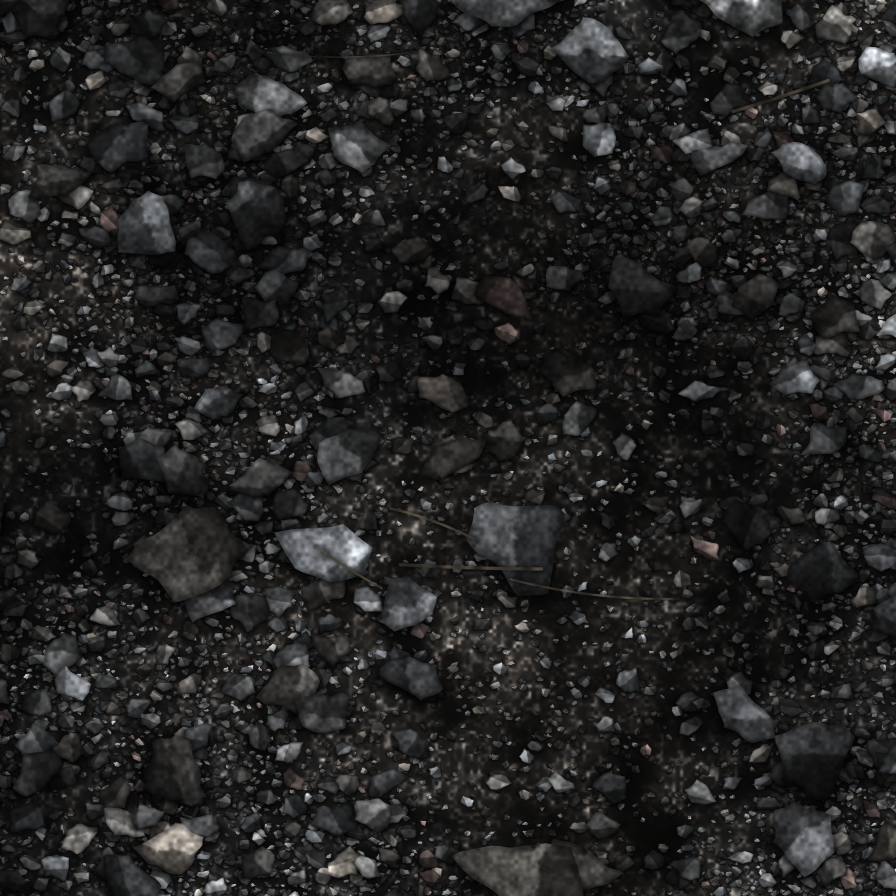
Write a WebGL 2 fragment shader that draws this texture.

```glsl
#version 300 es
precision highp float;
// Dark gritty soil strewn with angular, broken stones of many sizes and a few twigs.

uniform vec2 u_resolution;
out vec4 fragColor;

const float TAU = 6.2831853;
const int STONE_LAYERS = 6;
const int STONE_SIDES = 6;
const int TWIGS = 6;

vec3 hash3(vec2 p) {
    vec3 q = fract(p.xyx * vec3(0.1031, 0.1030, 0.0973));
    q += dot(q, q.yxz + 33.33);
    return fract((q.xxy + q.yzz) * q.zyx);
}

float valueNoise(vec2 p) {
    vec2 cell = floor(p), f = fract(p);
    f = f * f * (3.0 - 2.0 * f);
    float low = mix(hash3(cell).x, hash3(cell + vec2(1, 0)).x, f.x);
    float high = mix(hash3(cell + vec2(0, 1)).x, hash3(cell + vec2(1, 1)).x, f.x);
    return mix(low, high, f.y);
}

float fbm(vec2 p) {
    float sum = 0.0, weight = 0.53;
    for (int i = 0; i < 4; i++) {
        sum += weight * valueNoise(p);
        p = mat2(1.6, 1.2, -1.2, 1.6) * p + 7.3;
        weight *= 0.5;
    }
    return sum;
}

vec2 rotate(vec2 p, float angle) {
    float c = cos(angle), s = sin(angle);
    return vec2(c * p.x - s * p.y, s * p.x + c * p.y);
}

// Convex polygon cut by half planes at uneven angles.
float stoneDistance(vec2 p, float radius, vec2 id) {
    float d = -1e3;
    for (int k = 0; k < STONE_SIDES; k++) {
        vec3 rnd = hash3(id + float(k) * 5.7);
        float angle = (float(k) + 0.8 * rnd.x) * TAU / float(STONE_SIDES);
        d = max(d, dot(p, vec2(cos(angle), sin(angle))) - radius * mix(0.6, 1.0, rnd.y));
    }
    return d;
}

vec3 soilColor(vec2 uv) {
    float clumps = fbm(uv * 24.0);
    float grit = valueNoise(uv * 125.0) * valueNoise(uv * 230.0 + 9.0);
    float light = 0.025 + 0.11 * clumps * clumps + 0.5 * grit * grit * smoothstep(0.2, 0.7, clumps);
    vec3 tint = mix(vec3(0.98, 1.0, 1.02), vec3(1.1, 1.0, 0.9), fbm(uv * 3.0 + 4.0));
    return light * tint;
}

vec3 stoneColor(vec2 p, vec2 uv, float d, float radius, vec3 look, vec3 kind) {
    float mottling = fbm(uv * 55.0 + look.xy * 40.0);
    float grain = valueNoise(uv * 210.0);
    // Two facets meet along a ragged ridge.
    float ridge = dot(rotate(p, kind.x * TAU), vec2(0, 1)) / radius;
    float facet = smoothstep(-0.08, 0.08, ridge + 0.6 * kind.y - 0.2 + 0.5 * (mottling - 0.5));
    float light = mix(0.12, 0.36, pow(look.x, 1.7));
    light *= mix(0.62, 1.1, facet) * (1.0 + 0.3 * clamp(p.y / radius, -1.0, 1.0));
    light *= (0.4 + 1.05 * mottling) * (0.72 + 0.56 * grain);
    light *= mix(0.65, 1.0, smoothstep(0.0, -0.2 * radius, d));
    vec3 tint = mix(vec3(0.97, 1.0, 1.03), vec3(1.05, 1.0, 0.94), look.z * look.z);
    tint = mix(tint, vec3(1.13, 0.97, 0.94), step(0.97, kind.z));
    return light * tint;
}

// One jittered grid of stones, each casting a shadow on what lies beneath.
vec3 scatterStones(vec3 ground, vec2 uv, float scale, float density, float seed) {
    vec2 q = uv * scale;
    float edge = 0.9 * scale / min(u_resolution.x, u_resolution.y);
    float chips = valueNoise(q * 5.0) - 0.5;
    for (int j = 1; j >= -1; j--) {
        for (int i = -1; i <= 1; i++) {
            vec2 cell = floor(q) + vec2(i, j);
            vec2 id = cell + seed;
            vec3 place = hash3(id);
            vec2 center = cell + 0.5 + 0.7 * (place.yz - 0.5);
            float cluster = smoothstep(0.35, 0.62, fbm(center / scale * 4.0 + 2.0));
            if (place.x > density * mix(0.4, 1.4, cluster)) continue;
            vec3 look = hash3(id + 61.7), kind = hash3(id + 137.3);
            vec2 p = rotate(q - center, 1.3 * (kind.z - 0.5));
            p.y *= mix(1.0, 1.7, kind.y);
            float radius = mix(0.3, 0.54, look.y);
            float d = stoneDistance(p, radius, id + 211.9) + 0.11 * chips;
            float below = smoothstep(0.8, -0.9, p.y / radius);
            ground *= 1.0 - 0.8 * mix(0.3, 1.0, below) * exp(-11.0 * max(d, 0.0));
            vec3 stone = stoneColor(p, uv, d, radius, look, kind);
            ground = mix(ground, stone, smoothstep(edge, -edge, d));
        }
    }
    return ground;
}

// Thin, gently bowed twig lying near the horizontal.
vec3 layTwig(vec3 ground, vec2 uv, vec2 id) {
    vec3 place = hash3(id), form = hash3(id + 19.1);
    vec2 p = rotate(uv - place.xy, 1.2 * (place.z - 0.5));
    float reach = mix(0.04, 0.1, form.x);
    p.y += (form.y - 0.5) * 3.0 * p.x * p.x;
    float d = length(vec2(max(abs(p.x) - reach, 0.0), p.y)) - mix(0.0008, 0.002, form.z);
    float edge = 0.8 / min(u_resolution.x, u_resolution.y);
    ground *= 1.0 - 0.4 * exp(-250.0 * max(d, 0.0));
    vec3 bark = vec3(0.21, 0.19, 0.16) * (0.4 + 0.9 * valueNoise(uv * 90.0));
    return mix(ground, bark, 0.8 * smoothstep(edge, -edge, d));
}

void main() {
    vec2 uv = gl_FragCoord.xy / min(u_resolution.x, u_resolution.y);
    vec3 color = soilColor(uv);
    for (int i = 0; i < STONE_LAYERS; i++) {
        float size = float(i) / float(STONE_LAYERS - 1);
        float scale = 105.0 * pow(0.575, float(i));
        float density = mix(0.6, 0.24, size * size);
        color = scatterStones(color, uv, scale, density, 31.0 * float(i) + 5.0);
    }
    for (int i = 0; i < TWIGS; i++) color = layTwig(color, uv, vec2(i, 3.7));
    // Broad patches of damp and dry ground.
    float dryness = smoothstep(0.25, 0.75, fbm(uv * vec2(3.0, 4.5) + 11.0));
    color *= mix(0.75, 1.85, dryness);
    fragColor = vec4(color, 1.0);
}
```
